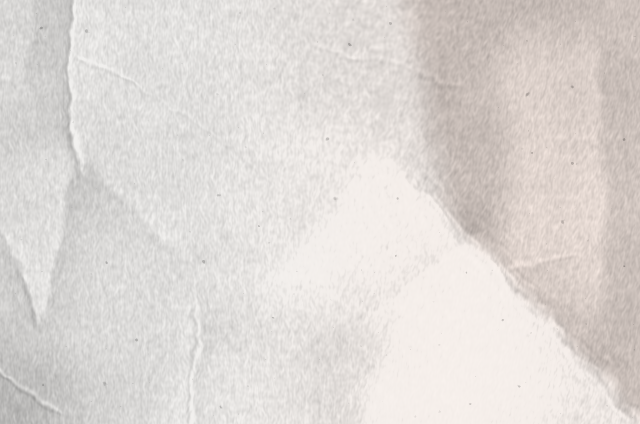
Write a Shadertoy shader that draws this texture.

```glsl
vec2 hash2(vec2 p) {
    vec3 q = fract(p.xyx * vec3(0.1031, 0.1030, 0.0973));
    q += dot(q, q.yzx + 33.33);
    return fract((q.xx + q.yz) * q.zy);
}

float noise(vec2 p) {
    vec2 i = floor(p), f = p - i;
    vec2 u = f * f * f * (f * (f * 6.0 - 15.0) + 10.0);
    vec2 e = vec2(0.0, 1.0);
    float a = dot(hash2(i) * 2.0 - 1.0, f);
    float b = dot(hash2(i + e.yx) * 2.0 - 1.0, f - e.yx);
    float c = dot(hash2(i + e) * 2.0 - 1.0, f - e);
    float d = dot(hash2(i + 1.0) * 2.0 - 1.0, f - 1.0);
    return mix(mix(a, b, u.x), mix(c, d, u.x), u.y);
}

// x: signed distance, positive left of travel; y: mask fading at both ends
vec2 crease(vec2 p, vec2 a, vec2 b) {
    vec2 d = b - a, q = p - a;
    float t = dot(q, d) / dot(d, d);
    float ends = smoothstep(-0.12, 0.15, t) * smoothstep(1.12, 0.85, t);
    return vec2((d.x * q.y - d.y * q.x) / length(d), ends);
}

// Two planes meeting at a crease, each with its own tone
float fold(vec2 p, vec2 a, vec2 b, float reach, float leftTone, float rightTone) {
    vec2 c = crease(p, a, b);
    float side = smoothstep(-0.01, 0.01, c.x);
    return c.y * exp(-abs(c.x) / reach) * mix(rightTone, leftTone, side);
}

// Thin raised line with a shadow beside it
float ridge(vec2 p, vec2 a, vec2 b, float width) {
    vec2 c = crease(p, a, b);
    float s = c.x / width;
    return c.y * (exp(-s * s) - 0.8 * exp(-(s + 1.6) * (s + 1.6)));
}

float specks(vec2 p) {
    vec2 cell = floor(p), h = hash2(cell + 4.7);
    vec2 q = fract(p) - 0.2 - 0.6 * hash2(cell + 19.3);
    float radius = mix(0.025, 0.06, h.y * h.y);
    float r = length(q) + 0.04 * noise(p * 18.0);
    return step(0.65, h.x) * smoothstep(radius, radius * 0.2, r);
}

void mainImage(out vec4 fragColor, in vec2 fragCoord) {
    vec2 p = fragCoord / iResolution.xy * vec2(1.506, 1.0);
    vec2 w = p + 0.025 * vec2(noise(p * 8.0), noise(p * 8.0 + 31.0))
               + 0.01 * vec2(noise(p * 33.0), noise(p * 33.0 + 17.0));

    // Broad light across the sheet
    float tone = 0.868 + 0.04 * noise(p * 2.6 + 5.0) + 0.035 * noise(p * 7.0);
    tone -= 0.12 * smoothstep(0.45, 0.0, length(p * vec2(1.0, 1.3)));
    tone -= 0.025 * smoothstep(0.3, 0.0, p.x);
    tone += 0.025 * smoothstep(0.3, 0.7, p.x) * smoothstep(1.0, 0.5, p.y);

    // Long diagonal crease: positive above it
    float diag = dot(w - vec2(0.9, 0.66), vec2(0.733, 0.68));
    float below = smoothstep(0.015, -0.03, diag);

    // Bright facets under the crease, cut by grey wedges
    float edge = dot(w - vec2(0.88, 0.65), vec2(0.78, -0.62));
    float lit = below * smoothstep(-0.04, 0.06, edge);
    lit *= 1.0 - 0.8 * smoothstep(1.16, 1.4, p.x);
    lit *= 1.0 - 0.7 * smoothstep(0.42, 0.25, p.y) * smoothstep(0.92, 0.78, p.x);
    tone += 0.08 * lit;
    float patchSide = smoothstep(0.03, -0.01, w.x - 0.87 - 0.35 * (w.y - 0.08));
    float patchTop = smoothstep(0.03, -0.06, w.y - 0.24 - 0.45 * (w.x - 0.8));
    tone -= 0.045 * below * smoothstep(0.6, 0.78, p.x) * patchSide * patchTop;
    tone += fold(w, vec2(0.84, 0.24), vec2(1.14, 0.46), 0.06, -0.05, 0.02);

    // Shaded warm planes above the crease
    float shade = smoothstep(-0.05, 0.06, w.x - 0.95 - 0.2 * (1.0 - w.y));
    shade *= smoothstep(-0.02, 0.03, diag);
    float paleX = smoothstep(1.13, 1.24, w.x) * smoothstep(1.435, 1.4, w.x);
    float paleY = smoothstep(0.98, 0.82, w.y) * smoothstep(0.16, 0.4, w.y);
    tone -= shade * (0.125 - 0.08 * paleX * paleY);
    tone -= 0.045 * shade * exp(-abs(diag) / 0.05);
    tone += 0.04 * shade * smoothstep(1.3, 1.5, p.x) * smoothstep(0.75, 0.95, p.y);
    tone += fold(w, vec2(0.97, 0.88), vec2(1.04, 0.53), 0.05, -0.03, -0.015);

    // Folds meeting on the left
    vec2 knot = vec2(0.18, 0.64);
    tone += fold(w, vec2(0.165, 1.06), knot, 0.09, 0.02, -0.085);
    tone += fold(w, vec2(0.09, 1.02), vec2(0.04, 0.8), 0.05, -0.03, 0.04);
    tone += fold(w, knot, vec2(0.1, 0.24), 0.07, -0.07, 0.035);
    tone += fold(w, knot, vec2(0.42, 0.4), 0.06, 0.03, -0.03);
    tone += fold(w, vec2(0.0, 0.46), vec2(0.11, 0.24), 0.06, 0.045, -0.07);
    tone += fold(w, vec2(0.47, 0.3), vec2(0.455, -0.04), 0.06, -0.04, 0.03);

    // Fine raised creases
    tone += 0.09 * ridge(w, vec2(0.17, 1.04), knot, 0.005);
    tone += 0.09 * ridge(w, vec2(0.175, 0.7), vec2(0.19, 0.59), 0.008);
    tone += 0.09 * ridge(w, vec2(0.05, 0.36), vec2(0.1, 0.23), 0.006);
    tone += 0.1 * ridge(w, vec2(-0.02, 0.14), vec2(0.15, 0.03), 0.005);
    tone += 0.09 * ridge(w, vec2(0.47, 0.28), vec2(0.455, -0.04), 0.004);
    tone += 0.05 * ridge(w, vec2(0.18, 0.88), vec2(0.33, 0.8), 0.004);
    tone += 0.018 * ridge(w, vec2(0.3, 0.82), vec2(0.68, 0.55), 0.004);
    tone += 0.035 * ridge(w, vec2(0.74, 0.9), vec2(1.1, 0.8), 0.006);
    tone += 0.05 * ridge(w, vec2(1.2, 0.37), vec2(1.36, 0.4), 0.006);

    // Wrinkles running beside the diagonal
    float along = dot(p, vec2(0.68, -0.733));
    float wrinkle = noise(vec2(along * 16.0, diag * 80.0));
    tone += 0.17 * wrinkle * exp(-abs(diag) / 0.04) * smoothstep(0.9, 1.05, p.x);

    // Upright paper fibres
    vec2 g = vec2(p.x - 0.18 * p.y * smoothstep(0.6, 1.2, p.x), p.y);
    g.x += 0.006 * noise(p * 20.0);
    tone += 0.07 * noise(g * vec2(110.0, 42.0)) + 0.08 * noise(g * vec2(190.0, 85.0) + 9.0);
    tone += 0.035 * noise(g * vec2(45.0, 24.0) + 3.0);
    tone = min(tone, 0.936 + 0.15 * (tone - 0.936));
    tone -= 0.17 * specks(p * 7.0) + 0.07 * specks(p * 15.0 + 40.0);

    // Neutral on the left, rosy on the right
    float warm = smoothstep(0.35, 1.05, p.x) * mix(0.45, 1.0, shade);
    vec3 tint = mix(vec3(1.004, 0.999, 0.991), vec3(1.04, 0.985, 0.955), warm);
    fragColor = vec4(tone * tint, 1.0);
}
```
